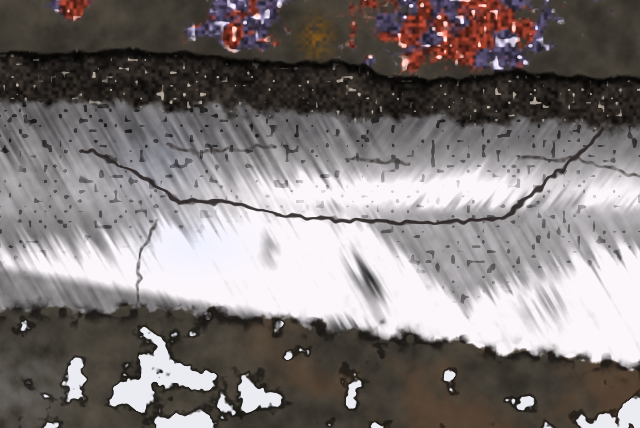
A Shadertoy shader for this texture:

```glsl
// Scratched, shining metal strip with a jagged crack, set between dark gritty rock layers.

float hash(vec2 p) {
    vec3 h = fract(vec3(p.xyx) * 0.1031);
    h += dot(h, h.yzx + 33.33);
    return fract((h.x + h.y) * h.z);
}

float noise(vec2 p) {
    vec2 i = floor(p), f = fract(p);
    f = f * f * (3.0 - 2.0 * f);
    return mix(mix(hash(i), hash(i + vec2(1, 0)), f.x),
               mix(hash(i + vec2(0, 1)), hash(i + vec2(1, 1)), f.x), f.y);
}

float fbm(vec2 p) {
    float sum = 0.0, amp = 0.5;
    for (int i = 0; i < 4; i++) {
        sum += amp * noise(p);
        p = mat2(1.6, 1.2, -1.2, 1.6) * p + 7.3;
        amp *= 0.5;
    }
    return sum / 0.9375;
}

// Soft elliptical spot
float blob(vec2 p, vec2 centre, vec2 radius) {
    vec2 d = (p - centre) / radius;
    return exp(-dot(d, d));
}

float segment(vec2 p, vec2 a, vec2 b) {
    vec2 d = b - a;
    return length(p - a - d * clamp(dot(p - a, d) / dot(d, d), 0.0, 1.0));
}

// Fine streaks running along a direction
float scratches(vec2 p, vec2 dir) {
    vec2 s = vec2(dot(p, vec2(-dir.y, dir.x)), dot(p, dir)) + 9.0;
    return 0.55 * noise(s * vec2(75, 7)) + 0.45 * noise(s * vec2(150, 13) + 4.0);
}

const vec2 mainCrack[11] = vec2[](
    vec2(.195, .652), vec2(.322, .594), vec2(.42, .529), vec2(.566, .525),
    vec2(.645, .496), vec2(.879, .482), vec2(1.016, .479), vec2(1.172, .488),
    vec2(1.27, .57), vec2(1.348, .635), vec2(1.41, .703));
const vec4 hairCracks[7] = vec4[](
    vec4(.39, .664, .459, .643), vec4(.459, .643, .645, .66),
    vec4(.81, .629, .957, .617), vec4(1.21, .629, 1.348, .629),
    vec4(1.348, .629, 1.5, .586), vec4(.371, .488, .328, .414),
    vec4(.328, .414, .318, .268));

vec3 metal(vec2 p) {
    vec2 falling = vec2(0.5, -0.866), rising = vec2(0.6, 0.8);
    float upperRight = smoothstep(0.48, 0.53, p.y) * smoothstep(0.75, 1.0, p.x);
    float streak = mix(scratches(p, falling), scratches(p, rising), upperRight);
    vec2 q = p + mix(falling, rising, upperRight) * (streak - 0.5) * 0.09;

    // Grey sheen and upper highlights
    float tone = mix(0.63, 0.42, smoothstep(0.56, 0.72, q.y));
    tone += 0.5 * blob(q, vec2(0.82, 0.547), vec2(0.27, 0.038));
    tone += 0.38 * blob(q, vec2(1.12, 0.567), vec2(0.15, 0.045));
    tone += 0.35 * blob(q, vec2(1.44, 0.555), vec2(0.14, 0.045));
    tone -= 0.15 * blob(q, vec2(0.1, 0.45), vec2(0.2, 0.045));
    tone -= 0.08 * blob(q, vec2(1.05, 0.5), vec2(0.14, 0.02));

    // Broad lower highlights, split by a grey wedge
    float diagonal = dot(q - vec2(0.88, 0.47), vec2(-0.676, -0.737));
    float top = 0.39 + 0.12 * smoothstep(0.05, 0.65, q.x);
    float glare = smoothstep(-0.015, 0.03, diagonal) * smoothstep(0.06, -0.05, q.y - top);
    float rightTop = 0.25 + 0.16 * sqrt(clamp((q.x - 1.08) / 0.42, 0.0, 1.0));
    glare = max(glare, smoothstep(0.035, -0.03, q.y - rightTop));
    float cut = smoothstep(-0.015, 0.02, p.y - 0.375 + 0.18 * p.x);
    tone = mix(tone, 1.05, glare * cut);
    tone -= 0.12 * (1.0 - cut);

    // Bruises made of dark scratches
    vec2 d = p - vec2(0.86, 0.35);
    vec2 s = vec2(dot(d, vec2(0.866, 0.5)), dot(d, falling));
    float bruise = blob(s, vec2(0), vec2(0.035, 0.08));
    bruise += 0.8 * blob(p, vec2(0.82, 0.245), vec2(0.06, 0.025));
    bruise += 0.5 * blob(p, vec2(1.27, 0.29), vec2(0.07, 0.07));
    bruise += 0.5 * blob(p, vec2(0.63, 0.42), vec2(0.025, 0.05));
    bruise += 0.5 * blob(p, vec2(0.77, 0.51), vec2(0.03, 0.025));
    tone -= bruise * smoothstep(0.3, 0.75, streak) * 0.95;
    tone += (streak - 0.5) * 0.26 + (fbm(p * 45.0) - 0.5) * 0.13;
    tone -= 0.25 * smoothstep(0.77, 0.87, noise(p * 85.0)) * (1.0 - glare);
    float blue = blob(p, vec2(0.37, 0.63), vec2(0.1, 0.08)) + blob(p, vec2(0.45, 0.43), vec2(0.12, 0.06));
    return clamp(tone, 0.1, 0.99) * mix(vec3(1.0, 0.98, 0.995), vec3(0.93, 0.95, 1.04), blue * 0.6);
}

void mainImage(out vec4 fragColor, in vec2 fragCoord) {
    vec2 p = fragCoord / iResolution.y;
    float rough = fbm(p * 28.0) - 0.5, grain = noise(p * 120.0), patchy = fbm(p * 9.0 + 3.0);
    vec3 color = metal(p);

    // Cracks with ragged edges
    vec2 w = p + 0.012 * (vec2(noise(p * 60.0), noise(p * 60.0 + 31.0)) - 0.5);
    float crack = 1.0, hair = 1.0;
    for (int i = 0; i < 10; i++) crack = min(crack, segment(w, mainCrack[i], mainCrack[i + 1]));
    for (int i = 0; i < 7; i++) hair = min(hair, segment(w, hairCracks[i].xy, hairCracks[i].zw));
    color = mix(color, vec3(0.16, 0.13, 0.13), 0.9 * smoothstep(0.0065, 0.002, crack));
    color = mix(color, vec3(0.22, 0.2, 0.19), smoothstep(0.006, 0.001, hair) * (0.3 + 0.6 * grain));

    // Speckled black grit
    vec3 grit = vec3(0.16, 0.14, 0.125) * (0.45 + grain + rough);
    grit += vec3(0.5, 0.48, 0.45) * smoothstep(0.8, 0.95, noise(p * 100.0 + 17.0));
    float gritEdge = 0.765 - 0.043 * p.x + rough * 0.06;
    color = mix(color, grit, smoothstep(-0.012, 0.016, p.y - gritEdge));

    // Upper rock with coloured mineral clusters
    vec3 rock = vec3(0.25, 0.23, 0.2) * (0.75 + 0.55 * patchy + 0.5 * rough);
    float cluster = blob(p, vec2(0.56, 0.97), vec2(0.12, 0.09)) + blob(p, vec2(0.16, 0.99), vec2(0.05, 0.04));
    cluster = max(cluster, blob(p, vec2(1.07, 0.94), vec2(0.26, 0.13)));
    vec3 mineral = mix(vec3(0.3, 0.27, 0.38), vec3(0.55, 0.22, 0.16), smoothstep(0.45, 0.6, fbm(p * 22.0 + 11.0)));
    mineral = mineral * (0.4 + grain) + 0.65 * smoothstep(0.68, 0.9, noise(p * 75.0 + 5.0));
    vec3 upper = mix(rock, mineral, smoothstep(0.4, 0.65, cluster + rough));
    upper = mix(upper, vec3(0.55, 0.36, 0.1), blob(p, vec2(0.74, 0.91), vec2(0.035, 0.045)) * grain);
    float topEdge = 0.88 - 0.025 * smoothstep(0.3, 0.75, p.x) - 0.035 * smoothstep(0.8, 0.93, p.x);
    topEdge += 0.015 * blob(p, vec2(1.22, p.y), vec2(0.09, 1)) + rough * 0.025;
    color *= 1.0 - 0.75 * blob(p, vec2(p.x, topEdge - 0.007), vec2(1, 0.013));
    color = mix(color, upper, smoothstep(-0.004, 0.006, p.y - topEdge));

    // Lower rock with rust, grey dust and bright flakes
    vec3 lower = mix(rock, vec3(0.36, 0.25, 0.17), 0.5 * smoothstep(0.45, 0.75, patchy) * smoothstep(0.5, 0.7, p.x));
    lower = mix(lower, vec3(0.43, 0.42, 0.42), blob(p, vec2(0.04, 0.1), vec2(0.12, 0.1)) * (0.4 + rough));
    float flakes = max(blob(p, vec2(0.4, 0.08), vec2(0.22, 0.1)), blob(p, vec2(1.44, 0.03), vec2(0.16, 0.06)));
    float flake = fbm(p * 17.0 + 2.0) + 0.35 * flakes;
    lower *= 1.0 - 0.5 * smoothstep(0.7, 0.77, flake);
    lower = mix(lower, vec3(0.92, 0.92, 0.95), smoothstep(0.78, 0.82, flake));
    float lowEdge = 0.275 - 0.135 * max(p.x - 0.5, 0.0) + rough * 0.055;
    color = mix(color, lower, smoothstep(0.006, -0.006, p.y - lowEdge));
    float crumbs = blob(p, vec2(p.x, lowEdge - 0.006), vec2(1, 0.016)) * smoothstep(0.35, 0.6, noise(p * 48.0));
    color = mix(color, vec3(0.09, 0.08, 0.075), 0.85 * crumbs);

    fragColor = vec4(clamp(color, 0.0, 1.0), 1.0);
}
```
